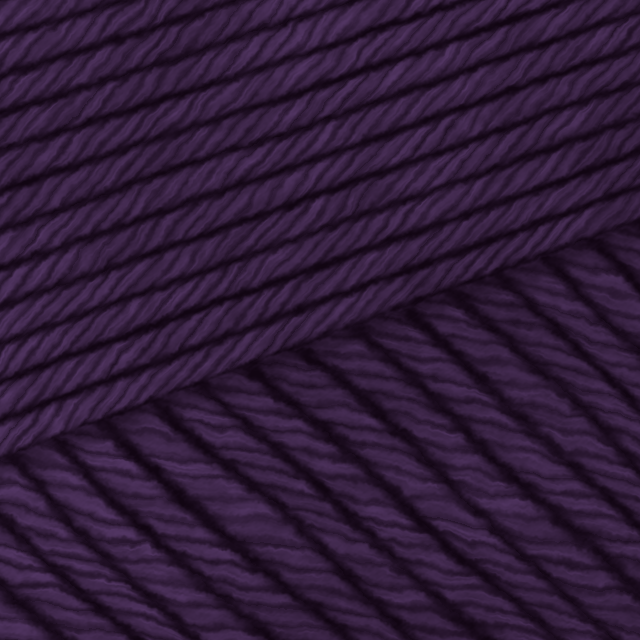
Write a three.js fragment shader that draws this texture.

```glsl
// Dark purple twisted yarn: a fan of fine strands lying over a layer of diagonal ones.
varying vec2 vUv;

float hash(vec2 p) {
  vec3 q = fract(p.xyx * 0.1031);
  q += dot(q, q.yzx + 33.33);
  return fract((q.x + q.y) * q.z);
}

float noise(vec2 p) {
  vec2 i = floor(p), f = fract(p);
  f = f * f * (3.0 - 2.0 * f);
  return mix(mix(hash(i), hash(i + vec2(1.0, 0.0)), f.x),
             mix(hash(i + vec2(0.0, 1.0)), hash(i + 1.0), f.x), f.y);
}

float fuzz(vec2 p) {
  return 0.5 * noise(p * 60.0) + 0.3 * noise(p * 130.0 + 7.0) + 0.2 * noise(p * 260.0 + 3.0);
}

// Rotates p so that x runs along a direction and y across it.
vec2 align(vec2 p, float angle) {
  float c = cos(angle), s = sin(angle);
  return vec2(c * p.x + s * p.y, c * p.y - s * p.x);
}

// Brightness of parallel strands; q.x runs along them, q.y across.
float yarn(vec2 q, float width, float pitch, float wobble, float gapSoftness) {
  float across = q.y / width + wobble * (noise(q * vec2(5.0, 9.0) + 40.0) - 0.5);
  across += 0.16 * (fuzz(q + 5.0) - 0.5);
  float id = floor(across);
  float v = 2.0 * fract(across) - 1.0;

  // Plies wind round the strand, so their lines bend towards its edges.
  float turn = (q.x - 0.8 * width * asin(0.94 * v)) / pitch + hash(vec2(id, 3.0));
  turn += 0.45 * (noise(q * 22.0 + 80.0) - 0.5);
  float f = fract(turn);
  float plyId = floor(turn);
  float groove = smoothstep(0.0, 0.32, f) * smoothstep(1.0, 0.6, f);
  float depth = 0.3 + 0.25 * hash(vec2(plyId, id));
  float ply = 1.0 - depth * (1.0 - groove);
  ply *= 0.92 + 0.16 * hash(vec2(id, plyId + 9.0)) * groove;

  // Rounded strand with a dark gap of uneven depth on either side.
  float gapId = floor(across + 0.5);
  float gapDepth = 0.65 + 0.35 * noise(vec2(q.x * 5.0, gapId * 7.3));
  float body = smoothstep(1.0, 1.0 - gapSoftness, abs(v));
  body = mix(1.0 - gapDepth, 1.0, body) * (1.0 - 0.28 * v * v + 0.1 * v);

  // Fine fibres follow the plies.
  float fibre = noise(vec2(turn * 7.0, v * 2.0 + id * 17.0)) - 0.5;
  return body * ply * (0.82 + 0.26 * fibre);
}

void main() {
  vec2 p = vUv;
  vec2 upper = align(p - vec2(0.0, 0.284), 0.355);
  float edge = upper.y + 0.012 * (fuzz(p * 0.8) - 0.5);
  upper.y *= 1.0 + 0.1 * p.x;

  vec2 bent = p + vec2(0.0, 0.03 * (p.x - 0.5) * (p.x - 0.5));
  vec2 lower = align(bent, -0.74);

  float top = yarn(upper, 0.056, 0.041, 0.1, 0.42);
  float under = yarn(lower, 0.073, 0.052, 0.34, 0.5);

  // The upper layer casts a soft shadow on the lower one.
  under *= 0.97 * mix(1.0, 0.5, smoothstep(-0.045, 0.0, edge));
  float shade = mix(under, top, smoothstep(-0.003, 0.004, edge));

  // Uneven light, stray fluff and grain.
  shade *= 1.1 - 0.13 * p.x + 0.22 * (noise(p * 4.0 + 11.0) - 0.5);
  shade += 0.2 * (fuzz(p) - 0.5) + 0.07 * (noise(align(p, 0.6) * vec2(90.0, 320.0)) - 0.5);
  shade = clamp(shade, 0.0, 1.1);

  vec3 shadowPlum = vec3(0.065, 0.018, 0.07);
  vec3 litPurple = vec3(0.295, 0.19, 0.355);
  gl_FragColor = vec4(mix(shadowPlum, litPurple, shade), 1.0);
}
```
